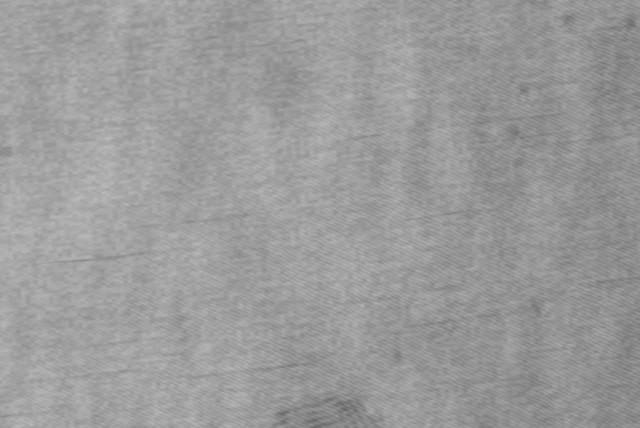
Reproduce this texture procedurally as a Shadertoy shader.

```glsl
// Grey woven cloth seen close up: fine twill, slightly tilted threads and soft
// upright bands from layered value noise, with scattered dark slubs and spots
// and one puckered patch at the lower edge. Units are canvas heights.

#define BASE_GREY 0.613
#define THREAD_SLOPE 0.095
#define TWILL_FREQ 118.0
#define TWILL_DEPTH 0.014
#define ROW_DEPTH 0.042
#define BAND_DEPTH 0.105
#define CLOUD_DEPTH 0.085
#define GRAIN_DEPTH 0.075
#define SLUB_COUNT 24
#define SLUB_DEPTH 0.085
#define SPOT_COUNT 15
#define SPOT_DEPTH 0.11

float hash(vec2 p) {
    vec3 q = fract(vec3(p.xyx) * 0.1031);
    q += dot(q, q.yzx + 33.33);
    return fract((q.x + q.y) * q.z);
}

float noise(vec2 p) {
    vec2 cell = floor(p), f = fract(p);
    f = f * f * (3.0 - 2.0 * f);
    return mix(mix(hash(cell), hash(cell + vec2(1, 0)), f.x),
               mix(hash(cell + vec2(0, 1)), hash(cell + vec2(1, 1)), f.x), f.y);
}

float fbm(vec2 p) {
    float sum = 0.0, amp = 0.5;
    for (int i = 0; i < 4; i++) {
        sum += amp * noise(p);
        p = p * 2.03 + 17.1;
        amp *= 0.5;
    }
    return sum / 0.9375;
}

// Thread coordinates: x runs along a weft thread, y across it
vec2 toThread(vec2 p) {
    return vec2(p.x + THREAD_SLOPE * p.y, p.y - THREAD_SLOPE * p.x);
}

// Fine diagonal ribs falling to the right, faded when too small to resolve
float twill(vec2 p, float pixel) {
    float wobble = 4.0 * noise(p * 20.0) + 2.0 * noise(p * 55.0 + 5.0);
    float rib = sin(6.2832 * TWILL_FREQ * dot(p, vec2(0.42, 0.91)) + wobble);
    float strength = mix(0.4, 1.3, smoothstep(0.1, 1.1, p.x + 0.5 - p.y));
    strength *= 0.5 + noise(p * 26.0 + 8.0);
    return rib * strength * (1.0 - smoothstep(0.4, 0.6, TWILL_FREQ * pixel));
}

// Thin dark lines along the weft, of uneven darkness
float slubs(vec2 t) {
    float dark = 0.0;
    for (int i = 0; i < SLUB_COUNT; i++) {
        float id = float(i) + 1.0;
        vec2 centre = toThread(vec2(1.5 * hash(vec2(id * 7.31, 3.7)),
                                    fract(id * 0.618 + 0.1 * hash(vec2(id, 8.1)))));
        vec2 d = t - centre;
        d.y += 0.007 * (noise(vec2(t.x * 7.0, id * 7.0)) - 0.5) - 0.02 * d.x;
        float halfLength = mix(0.08, 0.32, hash(vec2(id * 3.17, 5.3)));
        float width = mix(0.0024, 0.0052, pow(noise(vec2(t.x * 18.0, id * 13.0)), 2.0));
        float along = 1.0 - smoothstep(0.5, 1.0, abs(d.x) / halfLength);
        float uneven = mix(0.25, 1.0, smoothstep(0.15, 0.75, noise(vec2(t.x * 20.0, id * 11.0))));
        float depth = mix(0.3, 1.0, hash(vec2(id * 5.71, 9.9)));
        dark = max(dark, depth * along * uneven * exp(-d.y * d.y / (width * width)));
    }
    return dark;
}

// Small blurred stains
float spots(vec2 p) {
    float dark = 0.0;
    for (int i = 0; i < SPOT_COUNT; i++) {
        float id = float(i) + 40.0;
        vec2 d = p - vec2(1.5 * hash(vec2(id * 7.31, 1.3)), hash(vec2(id * 3.17, 6.9)));
        d += 0.014 * (vec2(noise(p * 45.0), noise(p * 45.0 + 9.0)) - 0.5);
        float radius = mix(0.008, 0.016, hash(vec2(id, 2.2)));
        float depth = mix(0.25, 1.0, pow(hash(vec2(id * 5.71, 4.4)), 1.5));
        dark = max(dark, depth * exp(-dot(d * vec2(0.8, 1.0), d) / (radius * radius)));
    }
    return dark;
}

// Low mound at the lower edge: mottled tilted folds, steeper on its right flank
float pucker(vec2 p) {
    vec2 d = p - vec2(0.745, -0.035);
    d.x -= 0.3 * d.y;
    float r = length(d / vec2(0.15, 0.12)) + 0.3 * (noise(p * 30.0) - 0.5);
    float inside = 1.0 - smoothstep(0.8, 1.1, r);
    float right = smoothstep(0.0, 0.08, d.x);
    float bend = 2.5 * noise(p * 24.0);
    float folds = mix(sin(dot(p, vec2(-110.0, 330.0)) + bend),
                      sin(dot(p, vec2(270.0, 210.0)) + bend), right);
    float patches = smoothstep(0.15, 0.75, noise(p * vec2(26.0, 40.0) + 3.0));
    return inside * (0.055 + 0.05 * patches + 0.045 * folds * (0.5 + 0.5 * patches));
}

void mainImage(out vec4 fragColor, in vec2 fragCoord) {
    vec2 p = fragCoord / iResolution.y;
    vec2 t = toThread(p);

    // Broad light: bright at upper left, dim towards the right edge
    float grey = BASE_GREY + 0.030 - 0.045 * p.x + 0.028 * (p.y - 0.5);
    grey -= 0.025 * smoothstep(1.1, 1.5, p.x);
    grey += CLOUD_DEPTH * (fbm(p * 3.5 + 2.0) - 0.5);

    // Weave: upright warp bands, weft rows, twill ribs and fibre grain
    grey += BAND_DEPTH * (fbm(vec2(p.x * 22.0 - p.y, p.y * 5.0)) - 0.5);
    grey += ROW_DEPTH * (noise(vec2(t.x * 22.0, t.y * 135.0)) - 0.5);
    grey += TWILL_DEPTH * twill(p, 1.0 / iResolution.y);
    grey += GRAIN_DEPTH * (noise(t * vec2(95.0, 150.0) + 31.0) - 0.5);

    // Flaws
    grey -= SLUB_DEPTH * slubs(t) + SPOT_DEPTH * spots(p) + pucker(p);

    fragColor = vec4(vec3(clamp(grey, 0.0, 1.0)), 1.0);
}
```
